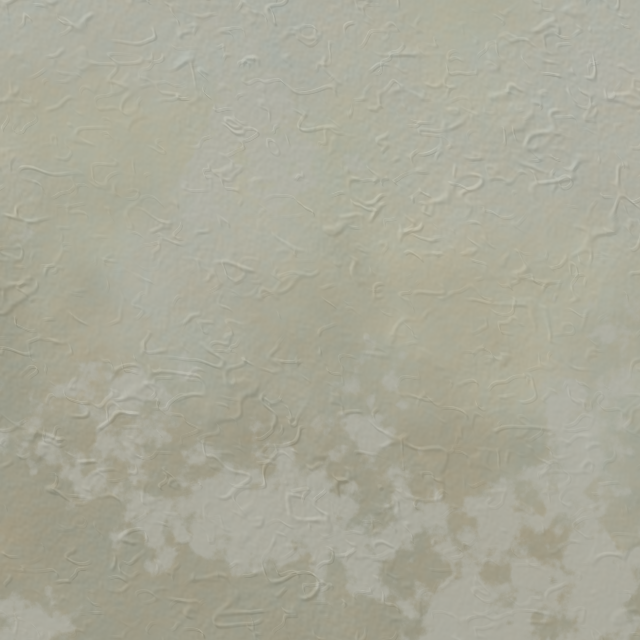
Reproduce this texture procedurally as a three.js fragment shader.

```glsl
// Weathered beige plaster wall with pale worn patches and fine raised creases.
varying vec2 vUv;

const vec3 SHADED_BEIGE = vec3(0.615, 0.605, 0.530);
const vec3 LIT_BEIGE = vec3(0.690, 0.688, 0.612);
const vec3 COOL_GREY = vec3(0.682, 0.688, 0.655);
const vec3 PALE_CHALK = vec3(0.695, 0.695, 0.655);
const vec3 WARM_TINT = vec3(0.035, -0.004, -0.035);
const vec2 LIGHT_STEP = vec2(-0.0016, 0.0024);

float hash(vec2 cell) {
  vec3 p = fract(cell.xyx * 0.1031);
  p += dot(p, p.yzx + 33.33);
  return fract((p.x + p.y) * p.z);
}

float noise(vec2 p) {
  vec2 cell = floor(p);
  vec2 f = fract(p);
  f = f * f * (3.0 - 2.0 * f);
  float low = mix(hash(cell), hash(cell + vec2(1.0, 0.0)), f.x);
  float high = mix(hash(cell + vec2(0.0, 1.0)), hash(cell + 1.0), f.x);
  return mix(low, high, f.y);
}

float fbm(vec2 p) {
  float sum = 0.0;
  float amplitude = 0.5;
  for (int i = 0; i < 5; i++) {
    sum += amplitude * noise(p);
    p = mat2(1.6, 1.2, -1.2, 1.6) * p + 17.3;
    amplitude *= 0.5;
  }
  return sum / 0.97;
}

// Short thin ridges: broken contour lines of a warped noise field
float creases(vec2 uv, float scale) {
  vec2 p = uv * scale * vec2(0.85, 1.15);
  p += 1.2 * vec2(noise(p * 0.8 + 5.0), noise(p * 0.8 + 41.0));
  float ridge = 1.0 - abs(2.0 * noise(p) - 1.0);
  float broken = smoothstep(0.48, 0.78, noise(p * 0.9 + 73.0));
  return smoothstep(0.76, 1.0, ridge) * broken;
}

float plasterHeight(vec2 uv) {
  float grit = 0.34 * noise(uv * 150.0) + 0.22 * noise(uv * 240.0 + 9.0);
  return creases(uv, 34.0) + 0.7 * creases(uv + 3.7, 58.0) + grit;
}

// Ragged worn areas, denser towards the lower right
float wornPatches(vec2 uv) {
  float broad = fbm(uv * 5.5 + vec2(12.0, 4.0));
  float ragged = fbm(uv * 38.0 + 21.0) - 0.5;
  float density = 0.10 * smoothstep(0.75, 0.1, uv.y) + 0.07 * uv.x;
  return smoothstep(0.65, 0.77, broad + 0.42 * ragged + density);
}

vec3 wallColour(vec2 uv) {
  float cloud = fbm(uv * 3.2 + 8.0) - 0.5;
  float mottle = fbm(uv * 13.0 + 31.0) - 0.5;
  float light = smoothstep(0.08, 0.78, uv.y + 0.08 * (uv.x - 0.5) + 0.5 * cloud + 0.2 * mottle);
  vec3 colour = mix(SHADED_BEIGE, LIT_BEIGE, light);

  // Cool grey haze, strongest in the upper right
  float haze = smoothstep(0.35, 0.7, fbm(uv * 4.0 + 55.0) + 0.12 * (uv.x + uv.y - 1.0));
  colour = mix(colour, COOL_GREY, 0.6 * haze * light);

  // Warm and cool staining at two sizes
  float stain = fbm(uv * 7.0 + 90.0) - 0.5 + 0.7 * (noise(uv * 70.0 + 14.0) - 0.5);
  return colour + WARM_TINT * stain * 0.8 + 0.03 * mottle;
}

void main() {
  vec3 colour = wallColour(vUv);
  colour = mix(colour, PALE_CHALK, 0.72 * wornPatches(vUv));

  // Relief lit from the upper left
  float relief = plasterHeight(vUv - LIGHT_STEP) - plasterHeight(vUv + LIGHT_STEP);
  float roughness = mix(0.6, 1.15, smoothstep(0.35, 0.65, fbm(vUv * 6.0 + 66.0)));
  colour += 0.055 * roughness * clamp(relief, -1.0, 1.0);

  gl_FragColor = vec4(colour, 1.0);
}
```
